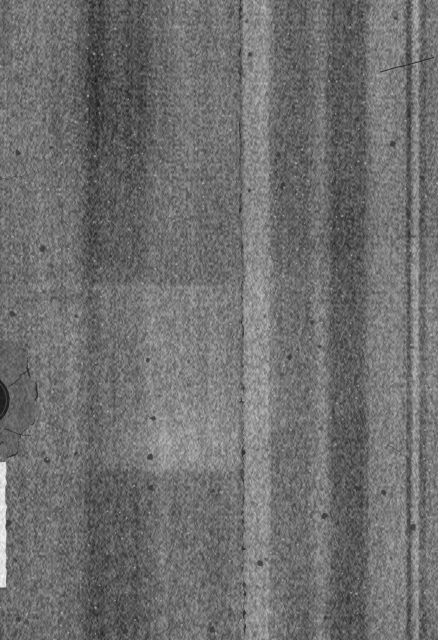
Give the GLSL for this texture, as a Shadertoy shader.

```glsl
// Draws weathered grey asphalt with vertical wheel bands, a paving seam, pits and cracks.

float hash(vec2 p) {
    return fract(sin(dot(p, vec2(127.1, 311.7))) * 43758.5453);
}

float noise(vec2 p) {
    vec2 i = floor(p), f = fract(p);
    f = f * f * (3.0 - 2.0 * f);
    return mix(mix(hash(i), hash(i + vec2(1, 0)), f.x),
               mix(hash(i + vec2(0, 1)), hash(i + vec2(1, 1)), f.x), f.y);
}

float fbm(vec2 p) {
    float sum = 0.0, amp = 0.5;
    for (int i = 0; i < 4; i++) {
        sum += amp * noise(p);
        p = p * 2.03 + 17.3;
        amp *= 0.5;
    }
    return sum / 0.9375;
}

// Soft-edged interval from a to b
float band(float x, float a, float b, float soft) {
    return smoothstep(a - soft, a + soft, x) - smoothstep(b - soft, b + soft, x);
}

float fill(float d, float aa) {
    return 1.0 - smoothstep(-aa, aa, d);
}

float segment(vec2 p, vec2 a, vec2 b) {
    vec2 ab = b - a;
    return length(p - a - ab * clamp(dot(p - a, ab) / dot(ab, ab), 0.0, 1.0));
}

// One jittered round spot in some of the grid cells
float spots(vec2 p, float cells, float share, float radius, float aa) {
    vec2 id = floor(p * cells);
    vec2 jitter = 0.25 + 0.5 * vec2(hash(id + 3.7), hash(id + 9.2));
    vec2 q = p - (id + jitter) / cells;
    float size = radius * mix(0.35, 1.0, hash(id + 21.4));
    float ragged = (noise(p * 300.0) - 0.5) * radius * 0.6;
    return step(hash(id), share) * fill(length(q) + ragged - size, aa);
}

// Lengthwise tone of the lanes
float laneTone(vec2 p) {
    float x = p.x + 0.006 * (fbm(vec2(p.y * 4.0, 2.0)) - 0.5);
    float tone = 0.445;
    tone -= 0.095 * band(x, 0.125, 0.232, 0.018);
    tone -= 0.030 * band(x, 0.135, 0.165, 0.010);
    tone += 0.115 * band(p.x, 0.379, 0.421, 0.004);
    tone -= 0.035 * band(x, 0.436, 0.485, 0.010);
    tone += 0.050 * band(x, 0.494, 0.506, 0.004);
    tone -= 0.100 * band(x, 0.514, 0.573, 0.009);
    tone += 0.045 * band(x, 0.576, 0.632, 0.006);
    tone -= 0.110 * band(p.x, 0.635, 0.642, 0.002);
    tone += 0.100 * band(p.x, 0.645, 0.654, 0.002);
    tone -= 0.080 * band(p.x, 0.656, 0.666, 0.002);
    float streak = noise(vec2(p.x * 90.0, p.y * 2.0)) + noise(vec2(p.x * 230.0, p.y * 5.0));
    return tone + 0.052 * (streak - 1.0);
}

// Faint crosswise repairs and stains
float patchTone(vec2 p) {
    float edge = 0.010 * (fbm(p * 22.0) - 0.5);
    float left = 1.0 - smoothstep(0.374, 0.380, p.x);
    float repair = band(p.y + edge, 0.264, 0.557, 0.005) * left;
    float tone = repair * (0.020 + 0.055 * band(p.x, 0.13, 0.37, 0.03));
    float slant = 0.322 + 0.21 * (p.x - 0.39);
    tone += 0.025 * (1.0 - left) * band(p.y + edge, slant, slant + 0.25, 0.004);
    vec2 worn = (p - vec2(0.29, 0.315)) / vec2(0.09, 0.045);
    tone += 0.045 * left * exp(-dot(worn, worn));
    vec2 stain = (p - vec2(0.11, 0.535)) / vec2(0.06, 0.012);
    tone -= 0.09 * exp(-dot(stain, stain)) * noise(p * 90.0);
    float soot = smoothstep(0.55, 0.62, p.y) * band(p.x, 0.12, 0.24, 0.03);
    tone -= 0.06 * soot * fbm(p * vec2(22.0, 9.0));
    return tone + 0.11 * (fbm(p * vec2(9.0, 6.0)) - 0.5);
}

// Fine grain of short strokes leaning both ways along the lanes
float grain(vec2 p) {
    float rising = noise(vec2(p.x - 0.35 * p.y, p.y) * vec2(460.0, 230.0)) - 0.5;
    float falling = noise(vec2(p.x + 0.35 * p.y, p.y) * vec2(490.0, 260.0) + 40.0) - 0.5;
    return 0.17 * (rising + falling);
}

float crack(vec2 p, vec2 a, vec2 b, float wobble, float width, float aa) {
    p.y += wobble * (fbm(p * 60.0) - 0.5);
    return fill(segment(p, a, b) - width, aa);
}

// Thin crumbling joint with gaps and small broken-out bits
float seam(vec2 p, float aa) {
    float wander = 0.004 * (fbm(vec2(p.y * 30.0, 4.0)) - 0.5);
    float d = p.x - 0.3815 + 0.0065 * p.y - wander - 0.004 * (noise(p * 240.0) - 0.5);
    float width = 0.0003 + 0.0032 * pow(noise(vec2(p.y * 140.0, 8.0)), 3.0);
    float strength = 0.25 + 0.65 * smoothstep(0.25, 0.65, fbm(vec2(p.y * 60.0, 31.0)));
    float shade = 0.30 * exp(-abs(d) * 450.0);
    return max(shade, strength * fill(abs(d) - width, aa * 1.2));
}

void mainImage(out vec4 fragColor, in vec2 fragCoord) {
    vec2 p = fragCoord / iResolution.y;
    float aa = 0.8 / iResolution.y;
    float speckle = grain(p);
    float tone = laneTone(p) + patchTone(p) + speckle;

    // Pits and pale stones
    tone = mix(tone, 0.20, 0.80 * spots(p, 19.0, 0.20, 0.0050, aa * 1.3));
    tone = mix(tone, 0.25, 0.50 * spots(p + 5.3, 48.0, 0.18, 0.0032, aa * 1.3));
    tone = mix(tone, 0.74, 0.65 * spots(p + 2.1, 95.0, 0.14, 0.0017, aa));

    tone = mix(tone, 0.17, seam(p, aa));

    // Broken collar around a dark cover at the left edge
    vec2 collar = p - vec2(0.0, 0.385);
    float rim = (length(collar / vec2(0.053, 0.092)) - 1.0) * 0.055 + 0.030 * (fbm(p * 38.0) - 0.5);
    tone = mix(tone, 0.37 + 0.5 * speckle, 0.75 * fill(rim, aa));
    float gaps = smoothstep(0.35, 0.55, noise(p * 45.0 + 6.0));
    tone = mix(tone, 0.15, 0.85 * gaps * fill(abs(rim) - 0.0016 * noise(p * 90.0), aa));
    tone = mix(tone, 0.15, 0.8 * crack(p, vec2(0.014, 0.395), vec2(0.045, 0.425), 0.014, 0.0006, aa));
    tone = mix(tone, 0.15, 0.8 * crack(p, vec2(0.008, 0.330), vec2(0.048, 0.318), 0.014, 0.0006, aa));
    float cover = length(p - vec2(-0.026, 0.375)) - 0.041;
    tone = mix(tone, 0.13 + 0.3 * speckle, fill(cover, aa));
    tone = mix(tone, 0.36, 0.7 * fill(abs(cover + 0.005) - 0.0008, aa));

    // Worn white paint strip
    float strip = max(p.x - 0.011 + 0.003 * noise(p * 130.0), abs(p.y - 0.18) - 0.098);
    tone = mix(tone, 0.88 + 0.7 * speckle, fill(strip, aa));

    // Hairline cracks
    tone = mix(tone, 0.12, 0.9 * crack(p, vec2(0.595, 0.888), vec2(0.677, 0.910), 0.002, 0.0008, aa));
    tone = mix(tone, 0.22, 0.7 * crack(p, vec2(0.0, 0.720), vec2(0.045, 0.727), 0.010, 0.0004, aa));
    tone = mix(tone, 0.22, 0.7 * crack(p, vec2(0.605, 0.303), vec2(0.638, 0.284), 0.010, 0.0004, aa));

    fragColor = vec4(vec3(clamp(tone, 0.0, 1.0)), 1.0);
}
```
